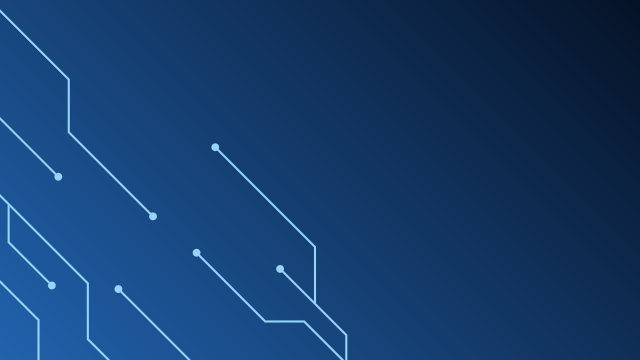
A Shadertoy shader for this background:

```glsl
// Circuit traces with round pads over a diagonal blue gradient.
// Each trace is a 45 degree run, a straight leg and a second 45 degree run,
// drawn as segment distances in units of one percent of the canvas height.

#define LINE_HALF_WIDTH 0.29
#define PAD_RADIUS 1.08
#define TRACE_COLOR vec3(0.59, 0.83, 0.98)
#define LIGHT_BLUE vec3(0.13, 0.385, 0.68)
#define DARK_BLUE vec3(0.02, 0.07, 0.15)

const int TRACE_COUNT = 9;

// Start x, start y, reach of the first diagonal, reach of the second
const vec4 RUNS[TRACE_COUNT] = vec4[TRACE_COUNT](
    vec4(-2.0, 99.0, 21.1, 23.4),
    vec4(-2.0, 69.1, 18.2, 0.0),
    vec4(-2.0, 47.7, 26.4, 8.0),
    vec4(2.4, 43.3, 0.0, 12.0),
    vec4(-2.0, 23.8, 12.7, 0.0),
    vec4(32.9, 19.7, 22.0, 0.0),
    vec4(59.8, 59.1, 27.7, 0.0),
    vec4(54.6, 29.8, 19.1, 12.5),
    vec4(77.8, 25.3, 18.4, 0.0));

// Straight leg x, y and pad place: -1 at the start, 1 at the end, 0 none
const vec3 LEGS[TRACE_COUNT] = vec3[TRACE_COUNT](
    vec3(0.0, -14.6, 1.0),
    vec3(0.0, 0.0, 1.0),
    vec3(0.0, -15.5, 0.0),
    vec3(0.0, -10.6, 1.0),
    vec3(0.0, -14.0, 0.0),
    vec3(0.0, 0.0, -1.0),
    vec3(0.0, -15.5, -1.0),
    vec3(10.8, 0.0, -1.0),
    vec3(0.0, -9.0, -1.0));

float segmentDistance(vec2 p, vec2 a, vec2 b) {
    vec2 ap = p - a, ab = b - a;
    float along = clamp(dot(ap, ab) / max(dot(ab, ab), 1e-5), 0.0, 1.0);
    return length(ap - ab * along);
}

// Signed distance to one trace together with its pad
float traceDistance(vec2 p, vec4 run, vec3 leg) {
    const vec2 DIAGONAL = vec2(1.0, -1.0);
    vec2 start = run.xy;
    vec2 bendA = start + DIAGONAL * run.z;
    vec2 bendB = bendA + leg.xy;
    vec2 end = bendB + DIAGONAL * run.w;

    float d = min(segmentDistance(p, start, bendA), segmentDistance(p, bendA, bendB));
    d = min(d, segmentDistance(p, bendB, end)) - LINE_HALF_WIDTH;
    if (leg.z != 0.0) {
        vec2 pad = leg.z < 0.0 ? start : end;
        d = min(d, length(p - pad) - PAD_RADIUS);
    }
    return d;
}

void mainImage(out vec4 fragColor, in vec2 fragCoord) {
    float pixel = 100.0 / iResolution.y;
    vec2 p = fragCoord * pixel;

    // Background: light at the lower left, dark at the upper right
    float ramp = (fragCoord.x + fragCoord.y) / (iResolution.x + iResolution.y);
    vec3 color = mix(LIGHT_BLUE, DARK_BLUE, ramp);

    // Traces: nearest distance, smoothed over one pixel
    float d = 1e3;
    for (int i = 0; i < TRACE_COUNT; i++) {
        d = min(d, traceDistance(p, RUNS[i], LEGS[i]));
    }
    float coverage = clamp(0.5 - d / pixel, 0.0, 1.0);

    fragColor = vec4(mix(color, TRACE_COLOR, coverage), 1.0);
}
```
